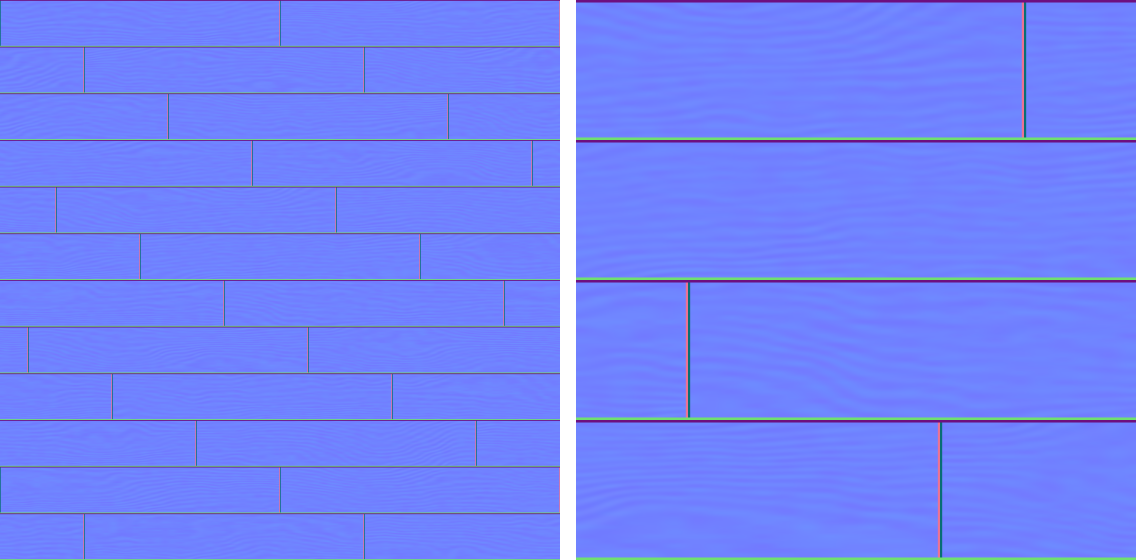
Left: the whole. Right: its middle third, enlarged.
A WebGL 2 fragment shader for this texture map:

```glsl
#version 300 es
precision highp float;

uniform vec2 u_resolution;
out vec4 outColor;

const vec2 PLANKS = vec2(2.0, 12.0);   // planks across and down
const float ROW_SHIFT = 0.3;           // stagger per row, in plank lengths
const float ROW_EDGE = 0.0015;         // bevel width along the long edges
const float END_EDGE = 0.0013;         // bevel width at the plank ends

const vec3 FLAT_NORMAL = vec3(0.44, 0.51, 1.0);
const vec3 TOP_BEVEL = vec3(0.43, 0.06, 0.50);
const vec3 BOTTOM_BEVEL = vec3(0.44, 0.88, 0.44);
const vec3 LEFT_BEVEL = vec3(0.03, 0.43, 0.46);
const vec3 RIGHT_BEVEL = vec3(0.92, 0.45, 0.58);

const float RINGS = 11.0;              // grain lines across a plank
const float RING_WARP = 7.0;           // bending of the grain lines
const float GRAIN_SLOPE = 0.024;
const float FIBRE_SLOPE = 0.035;
const float TAU = 6.2831853;

float hash(vec2 p) {
    vec3 q = fract(vec3(p.xyx) * 0.1031);
    q += dot(q, q.yzx + 33.33);
    return fract((q.x + q.y) * q.z);
}

float noise(vec2 p) {
    vec2 i = floor(p);
    vec2 f = fract(p);
    f = f * f * (3.0 - 2.0 * f);
    float low = mix(hash(i), hash(i + vec2(1.0, 0.0)), f.x);
    float high = mix(hash(i + vec2(0.0, 1.0)), hash(i + vec2(1.0, 1.0)), f.x);
    return mix(low, high, f.y);
}

// Ring phase in plank space; its contours are the grain lines
float ringPhase(vec2 p, vec2 seed) {
    float bend = noise(p * vec2(3.0, 1.6) + seed);
    float ripple = noise(p * vec2(14.0, 5.0) + seed + 17.0);
    return p.y * RINGS + bend * RING_WARP + ripple * 0.9;
}

// Slope of the wood surface, x and y
vec2 grainSlope(vec2 p, vec2 seed) {
    float phase = ringPhase(p, seed);
    float depth = mix(0.25, 1.0, noise(p * vec2(7.0, 4.0) + seed + 41.0));
    float wave = sin(TAU * phase) * depth * GRAIN_SLOPE;
    float lean = ringPhase(p + vec2(0.01, 0.0), seed) - phase;
    float fibre = noise(p * vec2(38.0, 30.0) + seed + 73.0) - 0.5;
    return vec2(wave * clamp(lean * 2.0, -0.6, 0.6) - fibre * 0.012,
                wave + fibre * FIBRE_SLOPE);
}

// Pixel coverage of the band from a to b
float band(float s, float a, float b, float pixel) {
    return clamp((s - a) / pixel + 0.5, 0.0, 1.0)
         - clamp((s - b) / pixel + 0.5, 0.0, 1.0);
}

// Signed distance to the nearest cell border, positive after it
float borderDistance(float cell, float count) {
    return (cell - step(0.5, cell)) / count;
}

// Two facing bevels that meet at a joint
vec3 addJoint(vec3 color, float s, float width, float pixel, vec3 before, vec3 after) {
    float a = band(s, -width, 0.0, pixel);
    float b = band(s, 0.0, width, pixel);
    return color * (1.0 - a - b) + before * a + after * b;
}

void main() {
    vec2 uv = gl_FragCoord.xy / u_resolution;
    vec2 pixel = 1.0 / u_resolution;

    // Staggered planks, with rows counted from the top
    vec2 grid = vec2(uv.x, 1.0 - uv.y) * PLANKS;
    float row = floor(grid.y);
    grid.x -= fract(row * ROW_SHIFT);
    vec2 local = fract(grid);
    vec2 id = vec2(mod(floor(grid.x), PLANKS.x), row);
    vec2 seed = floor(vec2(hash(id + 3.0), hash(id + 29.0)) * 400.0);

    // Wood grain
    vec3 color = FLAT_NORMAL;
    color.xy += grainSlope(local, seed);

    // Joints at the ends, then along the rows
    vec2 joint = vec2(borderDistance(local.x, PLANKS.x), borderDistance(local.y, PLANKS.y));
    color = addJoint(color, joint.x, END_EDGE, pixel.x, RIGHT_BEVEL, LEFT_BEVEL);
    color = addJoint(color, joint.y, ROW_EDGE, pixel.y, BOTTOM_BEVEL, TOP_BEVEL);

    outColor = vec4(color, 1.0);
}
```
